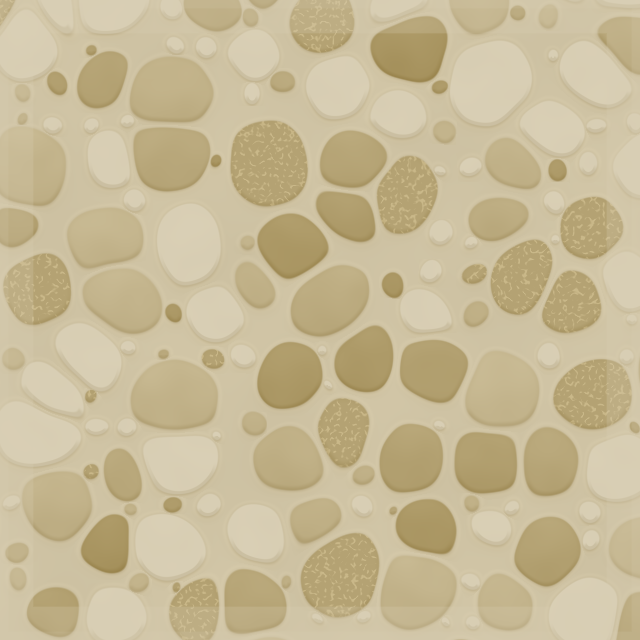
A Shadertoy shader for this texture:

```glsl
// Rounded pebbles bedded in pale sand. Large stones are softened cells of a
// power diagram cut by random ellipses; small ones fill the gaps left over.
// Shading comes from each stone's signed distance and its outward normal.
#define STONES 8.4
#define JITTER 0.78
#define GAP 0.032
#define ROUNDING 12.0
#define LIGHT_SHARE 0.27
#define SPECKLED_SHARE 0.17
#define SAND vec3(0.812, 0.766, 0.645)
#define PALE vec3(0.848, 0.808, 0.705)
#define TAN vec3(0.770, 0.712, 0.558)
#define OCHRE vec3(0.665, 0.588, 0.385)

struct Stone { float dist; vec2 normal; vec2 local; vec2 id; };

vec2 hash2(vec2 p) {
    vec3 q = fract(p.xyx * vec3(0.1031, 0.1030, 0.0973));
    q += dot(q, q.yzx + 33.33);
    return fract((q.xx + q.yz) * q.zy);
}

float corner(vec2 cell, vec2 offset) {
    float angle = 6.2832 * hash2(cell + 71.0).x;
    return dot(vec2(cos(angle), sin(angle)), offset);
}

float gradientNoise(vec2 p) {
    vec2 i = floor(p), f = p - i, u = f * f * f * (f * (f * 6.0 - 15.0) + 10.0);
    vec2 x = vec2(1, 0), y = vec2(0, 1);
    return mix(mix(corner(i, f), corner(i + x, f - x), u.x),
               mix(corner(i + y, f - y), corner(i + 1.0, f - 1.0), u.x), u.y);
}

// Position in xy, size weight in z
vec3 site(vec2 cell) {
    vec2 place = cell + 0.5 + JITTER * (hash2(cell + 13.0) - 0.5);
    return vec3(place, 0.5 * pow(hash2(cell + 37.0).x, 0.6));
}

// Distance in x, outward normal in yz
vec3 ellipse(vec2 p, vec2 radii, float angle) {
    float c = cos(angle), s = sin(angle);
    mat2 turn = mat2(c, -s, s, c);
    vec2 q = turn * p / radii, g = q / radii;
    float k0 = max(length(q), 1e-4), k1 = max(length(g), 1e-4);
    return vec3(k0 * (k0 - 1.0) / k1, (g * turn) / k1);
}

Stone largeStone(vec2 p) {
    vec2 base = floor(p), owner = base;
    vec3 own = site(base);
    float best = 1e3;
    for (int k = 0; k < 25; k++) {
        vec2 cell = base + vec2(k % 5, k / 5) - 2.0;
        vec3 s = site(cell);
        float power = dot(p - s.xy, p - s.xy) - s.z * s.z;
        if (power < best) { best = power; own = s; owner = cell; }
    }
    // Soft intersection of an ellipse with the half planes toward neighbours
    vec2 h = hash2(owner + 5.0), local = p - own.xy;
    float radius = 0.31 + 0.65 * own.z;
    vec3 e = ellipse(local, radius * vec2(1.0, mix(0.68, 1.0, h.x)), 3.1416 * h.y);
    float sum = exp(ROUNDING * e.x);
    vec2 normal = e.yz * sum;
    for (int k = 0; k < 25; k++) {
        vec2 cell = owner + vec2(k % 5, k / 5) - 2.0;
        if (cell == owner) continue;
        vec3 s = site(cell);
        vec2 away = s.xy - own.xy;
        float span = max(length(away), 0.01);
        away /= span;
        float border = 0.5 * (span + (own.z * own.z - s.z * s.z) / span);
        float weight = exp(ROUNDING * (dot(local, away) - border + GAP));
        sum += weight;
        normal += away * weight;
    }
    return Stone(log(sum) / ROUNDING, normalize(normal + 1e-6), local, owner);
}

// One pebble per half-size cell, shrunk to fit the free space around it
Stone smallStone(vec2 p) {
    vec2 cell = floor(p * 2.0), h = hash2(cell + 91.0);
    vec2 center = (cell + 0.5 + 0.36 * (hash2(cell + 53.0) - 0.5)) * 0.5;
    float radius = min(largeStone(center).dist - 0.025, 0.155);
    if (radius < 0.055) return Stone(1e3, vec2(0, 1), vec2(0), cell);
    vec3 e = ellipse(p - center, radius * vec2(1.0, mix(0.7, 1.0, h.x)), 3.1416 * h.y);
    return Stone(e.x, e.yz, p - center, cell + 200.0);
}

vec3 stoneColor(Stone s, vec2 p) {
    vec2 h = hash2(s.id + 19.0);
    float share = s.id.x > 100.0 ? LIGHT_SHARE + 0.2 : LIGHT_SHARE;
    float under = smoothstep(0.1, 0.7, -s.normal.y);
    float mottle = gradientNoise(p * 2.3 + s.id);
    if (h.x < share) {
        // Pale stone with a darker lip along its lower side
        float lip = smoothstep(-0.055, -0.035, s.dist + 0.015 * mottle) * under;
        return mix(PALE + 0.008 * mottle, SAND - 0.035, 0.75 * lip);
    }
    float tone = pow((h.x - share) / (1.0 - share), 1.25);
    vec3 color = mix(TAN, OCHRE, tone);
    color += (0.045 * s.local.y + 0.018 * mottle) * vec3(0.9, 1.0, 1.2);
    if (h.y < SPECKLED_SHARE) {
        // Fine pale squiggles on rough stone
        float ridge = 1.0 - smoothstep(0.04, 0.2, abs(gradientNoise(p * 11.0)));
        float patches = smoothstep(-0.1, 0.25, gradientNoise(p * 15.0 + 40.0));
        color = mix(TAN, OCHRE, 0.62) + 0.085 * ridge * patches;
    }
    float rim = smoothstep(-0.07, 0.0, s.dist);
    return color - rim * (0.012 + 0.04 * under) * vec3(0.9, 1.0, 1.2);
}

void mainImage(out vec4 fragColor, in vec2 fragCoord) {
    vec2 uv = fragCoord / iResolution.xy;
    vec2 p = fragCoord / iResolution.y * STONES + 20.0;
    p += 0.055 * vec2(gradientNoise(p * 1.8), gradientNoise(p * 1.8 + 60.0));
    float pixel = STONES / iResolution.y;

    Stone stone = largeStone(p), pebble = smallStone(p);
    if (pebble.dist < stone.dist) stone = pebble;

    // Sand with a thin bright halo and a soft shadow below each stone
    float outside = max(stone.dist, 0.0);
    vec3 color = SAND + 0.018 * gradientNoise(p * 0.7);
    color += 0.018 * exp(-pow((outside - 0.035) / 0.025, 2.0));
    float shadow = exp(-outside / 0.035) * (0.25 + 0.75 * max(-stone.normal.y, 0.0));
    color -= 0.085 * shadow * vec3(0.85, 1.0, 1.3);
    color = mix(stoneColor(stone, p), color, smoothstep(-pixel, pixel, stone.dist));

    // Two translucent pale bands framing the canvas
    vec2 toEdge = min(uv, 1.0 - uv);
    float edge = min(toEdge.x, toEdge.y), soft = 1.0 / iResolution.y;
    float veil = 0.25 - 0.25 * smoothstep(-soft, soft, edge - 0.052);
    veil += 0.12 - 0.12 * smoothstep(-soft, soft, edge - 0.013);
    fragColor = vec4(mix(color, PALE, veil), 1.0);
}
```
